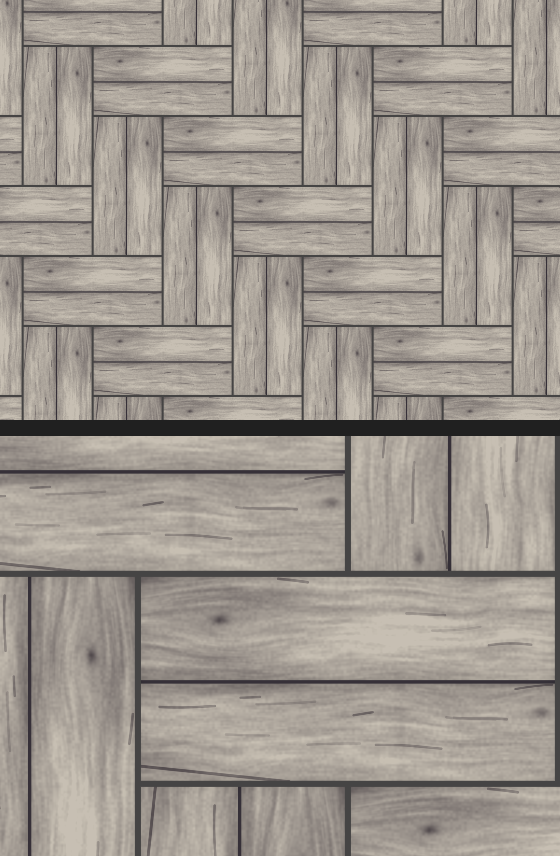
Top: the whole. Bottom: its middle third, enlarged.
This pattern is drawn by a WebGL 2 fragment shader. Its source:

```glsl
#version 300 es
precision highp float;
// Herringbone parquet: 2x1 blocks of two weathered grey boards with dark joints.

uniform vec2 u_resolution;
out vec4 outColor;

const float CELLS_ACROSS = 8.0;               // block widths across the canvas
const vec2 GRID_OFFSET = vec2(0.323, 0.656);  // first joint from the top left, in cells
const float JOINT_HALF = 0.0145;              // half width of the joint between blocks
const float SEAM_Y = 0.515;                   // line between the two boards of a block
const float SEAM_HALF = 0.008;
const int CRACKS = 14;
const vec2 KNOT_A = vec2(0.39, 0.22);
const vec2 KNOT_B = vec2(1.92, 0.66);
const vec3 JOINT_COLOR = vec3(0.27, 0.265, 0.265);
const vec3 SEAM_COLOR = vec3(0.21, 0.19, 0.22);
const vec3 WOOD_DARK = vec3(0.40, 0.37, 0.37);
const vec3 WOOD_LIGHT = vec3(0.74, 0.71, 0.665);

float hash(vec2 p) {
  vec3 q = fract(p.xyx * 0.1031);
  q += dot(q, q.yzx + 33.33);
  return fract((q.x + q.y) * q.z);
}

float noise(vec2 p) {
  vec2 i = floor(p), f = fract(p);
  f = f * f * (3.0 - 2.0 * f);
  return mix(mix(hash(i), hash(i + vec2(1, 0)), f.x),
             mix(hash(i + vec2(0, 1)), hash(i + vec2(1, 1)), f.x), f.y);
}

// Two octaves of noise, centred on zero
float grain(vec2 p) {
  return 0.65 * noise(p) + 0.35 * noise(p * 2.1 + 7.3) - 0.5;
}

float segmentDistance(vec2 p, vec2 a, vec2 b) {
  vec2 d = b - a;
  return length(p - a - d * clamp(dot(p - a, d) / dot(d, d), 0.0, 1.0));
}

float line(float dist, float halfWidth, float px) {
  return 1.0 - smoothstep(halfWidth - 0.5 * px, halfWidth + 0.5 * px, dist);
}

// Soft oval spot
float spot(vec2 p, vec2 center, vec2 radius) {
  vec2 d = (p - center) / radius;
  return exp(-dot(d, d));
}

// Brightness of the wood: 0 is dark, 1 is light
float woodTone(vec2 p, float px) {
  float lower = step(SEAM_Y, p.y);

  // Grain bends slowly and bulges around the knots
  vec2 g = p + vec2(0.0, 0.09 * grain(p * vec2(1.8, 2.5)));
  g.y -= 0.5 * (p.y - KNOT_A.y) * spot(p, KNOT_A, vec2(0.16, 0.10));
  g.y -= 0.5 * (p.y - KNOT_B.y) * spot(p, KNOT_B, vec2(0.16, 0.10));
  g += lower * vec2(13.0, 5.0);

  float tone = 0.84;
  tone += 0.55 * grain(g * vec2(1.7, 6.0));
  tone += mix(0.60, 0.40, lower) * grain(g * vec2(2.2, 27.0));
  tone += 0.36 * grain(g * vec2(9.0, 52.0));
  tone += 0.16 * (noise(p * 75.0) - 0.5);

  // Stains: dark left end above, worn edges and a saw mark below
  float upperShade = 0.28 * smoothstep(1.2, 0.0, p.x) + 0.13 * smoothstep(0.2, 0.0, p.y);
  float lowerShade = 0.17 * smoothstep(0.7, 0.0, p.x) * smoothstep(0.6, 1.0, p.y)
                   + 0.20 * smoothstep(SEAM_Y + 0.13, SEAM_Y, p.y)
                   + 0.10 * smoothstep(0.90, 1.0, p.y)
                   + 0.10 * exp(-pow((p.x - 1.25) / 0.03, 2.0));
  tone -= mix(upperShade, lowerShade, lower);

  // Knots
  tone -= 0.65 * spot(p, KNOT_A, vec2(0.035, 0.022)) + 0.18 * spot(p, KNOT_A, vec2(0.12, 0.05));
  tone -= 0.60 * spot(p, KNOT_B, vec2(0.04, 0.022)) + 0.20 * spot(p, KNOT_B, vec2(0.13, 0.06));

  // Short cracks along the grain, mostly in the lower board
  float crack = 0.0;
  for (int i = 0; i < CRACKS; i++) {
    float id = float(i);
    float top = i % 4 == 0 ? 0.05 : SEAM_Y + 0.04;
    vec2 a = vec2(1.9 * hash(vec2(id, 3.0)), top + 0.40 * hash(vec2(id, 11.0)));
    vec2 b = a + vec2(0.08 + 0.27 * hash(vec2(id, 19.0)), 0.03 * (hash(vec2(id, 27.0)) - 0.5));
    float depth = 0.25 + 0.35 * hash(vec2(id, 35.0));
    crack = max(crack, depth * line(segmentDistance(g - lower * vec2(13.0, 5.0), a, b), 0.006, px));
  }
  // Long slanting split at the corner
  float split = segmentDistance(p, vec2(0.0, 0.915), vec2(0.72, 0.99));
  return tone - max(crack, 0.7 * line(split, 0.007, px));
}

void main() {
  float px = CELLS_ACROSS / u_resolution.x;
  vec2 pos = vec2(gl_FragCoord.x, u_resolution.y - gl_FragCoord.y) * px - GRID_OFFSET;

  // Each diagonal step selects one half of an upright or a lying block
  vec2 cell = floor(pos), f = pos - cell;
  int part = (int(cell.x) - int(cell.y)) & 3;
  bool upright = part == 0 || part == 3;
  vec2 p = upright ? vec2(f.y, 1.0 - f.x) : f;
  if (part >= 2) p.x += 1.0;

  vec3 color = mix(WOOD_DARK, WOOD_LIGHT, clamp(woodTone(p, px), -0.4, 1.12));

  // Seam between boards, then the joint around the block
  float seam = abs(p.y - SEAM_Y);
  color *= 1.0 - 0.15 * exp(-seam / 0.02);
  color = mix(color, SEAM_COLOR, line(seam, SEAM_HALF, px));
  vec2 edge = min(p, vec2(2.0, 1.0) - p);
  float border = min(edge.x, edge.y);
  color *= 1.0 - 0.12 * exp(-border / 0.025);
  color = mix(color, JOINT_COLOR, line(border, JOINT_HALF, px));
  outColor = vec4(color, 1.0);
}
```
